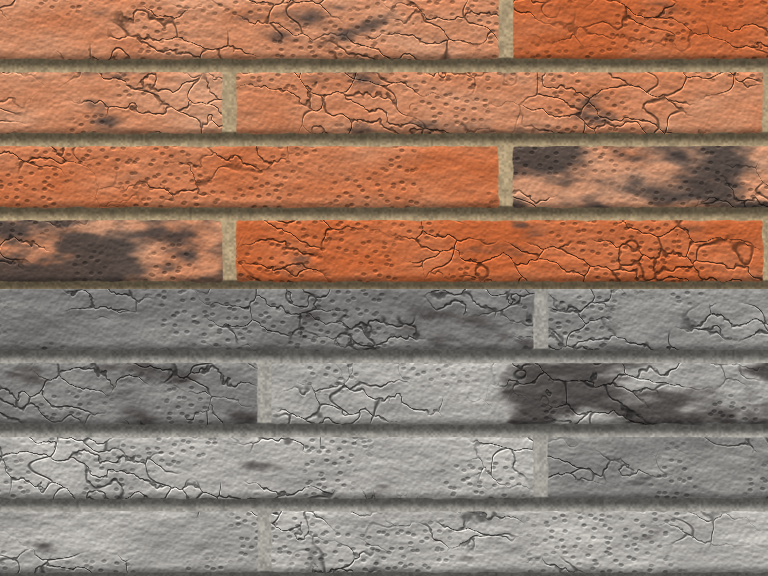
Give the GLSL for this texture, as a WebGL 2 fragment shader.

```glsl
#version 300 es
precision highp float;
// Long thin bricks in a running bond: four clay courses above four ash courses.
// Each face is a rough rounded box, coloured by tone and soot, then lit from
// above through a relief of layered noise, cellular cracks and small pits.
uniform vec2 u_resolution;
out vec4 fragColor;

#define COURSE 0.1287      // height of one brick plus its bed joint
#define FACE 0.106         // height of a brick face
#define JOINT 0.025        // width of an upright joint
#define STAGGER 0.48       // shift between neighbouring courses
#define SPLIT 0.5017       // depth at which ash replaces clay
#define ROUGHNESS 0.006    // wobble of the brick outline
#define RELIEF 1.25        // strength of the surface lighting
#define CRACK_WIDTH 0.11

const vec3 TAN = vec3(0.77, 0.57, 0.45);
const vec3 ORANGE = vec3(0.71, 0.37, 0.21);
const vec3 SLATE = vec3(0.42, 0.415, 0.41);
const vec3 PALE_ASH = vec3(0.69, 0.68, 0.66);
const vec3 SOOT = vec3(0.24, 0.225, 0.22);
const vec3 CLAY_MORTAR = vec3(0.68, 0.60, 0.47);
const vec3 ASH_MORTAR = vec3(0.63, 0.62, 0.59);

// Per brick, left then right in each course: tone, soot, soot added at the far end
const vec3 CLAY[8] = vec3[8](
  vec3(0.35, 0.15, 0.1), vec3(0.9, 0.1, 0.0), vec3(0.2, 0.42, -0.1), vec3(0.4, 0.25, 0.1),
  vec3(0.62, 0.0, 0.1), vec3(0.1, 0.72, 0.1), vec3(0.2, 0.8, 0.15), vec3(0.95, 0.2, 0.0));
const vec3 ASH[8] = vec3[8](
  vec3(0.2, 0.1, 0.25), vec3(0.4, 0.1, 0.1), vec3(0.2, 0.1, 0.25), vec3(0.75, 0.0, 0.85),
  vec3(0.82, 0.0, 0.15), vec3(0.25, 0.15, 0.0), vec3(0.72, 0.1, 0.0), vec3(0.88, 0.0, 0.1));

vec2 hash2(vec2 p) {
  p = vec2(dot(p, vec2(127.1, 311.7)), dot(p, vec2(269.5, 183.3)));
  return fract(sin(p) * 43758.55);
}

float noise(vec2 p) {
  vec2 i = floor(p), f = fract(p);
  f = f * f * (3.0 - 2.0 * f);
  float low = mix(hash2(i).x, hash2(i + vec2(1, 0)).x, f.x);
  float high = mix(hash2(i + vec2(0, 1)).x, hash2(i + 1.0).x, f.x);
  return mix(low, high, f.y);
}

float layered(vec2 p) {
  float sum = 0.0, weight = 0.53;
  for (int i = 0; i < 4; i++) {
    sum += weight * noise(p);
    p = mat2(1.6, 1.2, -1.2, 1.6) * p + 3.7;
    weight *= 0.5;
  }
  return sum;
}

// Distances to the nearest and second nearest cell centre
vec2 cells(vec2 p) {
  vec2 i = floor(p), near = vec2(8.0);
  for (int y = -1; y <= 1; y++)
    for (int x = -1; x <= 1; x++) {
      vec2 c = i + vec2(x, y);
      float d = length(c + hash2(c) - p);
      near = d < near.x ? vec2(d, near.x) : vec2(near.x, min(near.y, d));
    }
  return near;
}

float groove(vec2 q) {
  vec2 warp = vec2(noise(q * 24.0), layered(q * 30.0 + 9.0)) * 1.3;
  vec2 c = cells(q * vec2(11.0, 27.0) + vec2(0.0, q.x * 5.0) + warp);
  float crack = 1.0 - smoothstep(0.0, CRACK_WIDTH, c.y - c.x);
  float pit = 1.0 - smoothstep(0.12, 0.3, cells(q * vec2(48.0, 70.0)).x);
  float worn = smoothstep(0.42, 0.72, noise(q * vec2(8.0, 17.0)));
  return crack * worn + 0.55 * pit * smoothstep(0.4, 0.7, noise(q * 13.0 + 4.0));
}

float surface(vec2 q, float cut) {
  return 0.75 * layered(q * vec2(30.0, 58.0)) + 0.16 * noise(q * 210.0) - 0.3 * cut;
}

void main() {
  vec2 p = gl_FragCoord.xy / u_resolution.y;
  float pixel = 1.0 / u_resolution.y;
  float depth = 1.0 - p.y;

  // Course and brick under this point
  bool ash = depth > SPLIT;
  float v = ash ? depth - SPLIT : depth + 0.0035;
  float row = clamp(floor(v / COURSE), 0.0, 3.0);
  float t = v - row * COURSE;
  float span = ash ? 0.962 : 0.939;
  float u = p.x - (ash ? 0.939 : 0.878) + STAGGER * mod(row, 2.0);
  float column = floor(u / span) + 1.0;
  u -= (column - 1.0) * span;
  int id = int(row) * 2 + int(clamp(column, 0.0, 1.0));
  vec3 brick = ash ? ASH[id] : CLAY[id];
  vec2 q = p + 7.0 * hash2(vec2(float(id), ash ? 5.0 : 2.0));

  // Rough rounded outline
  vec2 halfSize = vec2(span - JOINT, FACE) * 0.5 - 0.005;
  vec2 away = abs(vec2(u - span * 0.5, t - FACE * 0.5)) - halfSize;
  float edge = length(max(away, 0.0)) + min(max(away.x, away.y), 0.0) - 0.005;
  edge += ROUGHNESS * (layered(q * 45.0) - 0.5);

  // Face colour with mottling and soot
  float mottle = layered(q * vec2(9.0, 20.0)) - 0.5;
  float tone = clamp(brick.x + 0.75 * mottle, 0.0, 1.0);
  vec3 face = ash ? mix(SLATE, PALE_ASH, tone) : mix(TAN, ORANGE, tone);
  float farEnd = smoothstep(0.38, 0.46, u / span + 0.12 * mottle);
  float soot = brick.y + brick.z * farEnd;
  float stain = layered(q * vec2(10.0, 24.0) + 31.0);
  face = mix(face, SOOT, 0.85 * smoothstep(0.75 - 0.5 * soot, 1.0 - 0.5 * soot, stain));

  // Light from above on the relief, with dark cracks and lower lip
  vec2 up = vec2(-0.0008, 0.0026);
  float cut = groove(q);
  float slope = surface(q, cut) - surface(q + up, groove(q + up));
  face *= 1.0 + clamp(RELIEF * slope, -0.45, 0.35);
  face *= 1.0 - 0.42 * min(cut, 1.0);
  face *= 1.04 + 0.1 * (1.0 - smoothstep(0.0, 0.012, t)) - 0.35 * smoothstep(0.092, FACE, t);

  // Sandy mortar, shaded beneath each brick
  float gap = (t - FACE) / (COURSE - FACE);
  float shade = smoothstep(-0.2, 0.0, gap) * (1.0 - smoothstep(0.25, 1.0, gap));
  vec3 mortar = ash ? ASH_MORTAR : CLAY_MORTAR;
  mortar *= (1.0 - 0.48 * shade) * (0.8 + 0.25 * noise(p * 260.0) + 0.15 * noise(p * 90.0));

  float cover = 1.0 - smoothstep(-pixel, pixel, edge);
  fragColor = vec4(mix(mortar, face, cover), 1.0);
}
```
